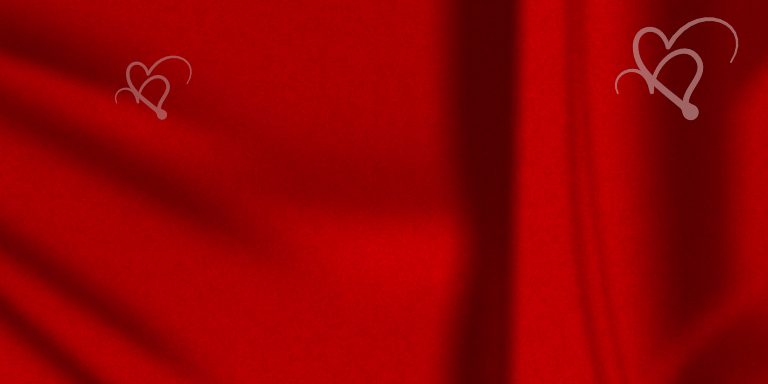
Reproduce this background procedurally as a Shadertoy shader.

```glsl
// Draped red satin with soft folds and two pale ribbon-heart ornaments.

const vec3 RED_TINT = vec3(1.0, 0.0, 0.006);
const vec3 ORNAMENT = vec3(0.74, 0.56, 0.56);

float hash(vec2 p) {
    vec3 q = fract(vec3(p.xyx) * 0.1031);
    q += dot(q, q.yzx + 33.33);
    return fract((q.x + q.y) * q.z);
}

float valueNoise(vec2 p) {
    vec2 i = floor(p), f = fract(p);
    f = f * f * (3.0 - 2.0 * f);
    return mix(mix(hash(i), hash(i + vec2(1, 0)), f.x),
               mix(hash(i + vec2(0, 1)), hash(i + vec2(1, 1)), f.x), f.y);
}

// Bell profile with its own width on each side of the fold line.
float fold(float d, float widthBelow, float widthAbove) {
    float t = d / (d < 0.0 ? widthBelow : widthAbove);
    return exp(-t * t);
}

float fadeOut(float start, float end, float x) {
    return 1.0 - smoothstep(start, end, x);
}

// Diagonal folds sweeping over the left cloth.
float leftCloth(vec2 p) {
    float r = 0.665;
    r -= 0.27 * fold(p.y - 0.89 + 0.36 * p.x, 0.04, 0.12) * fadeOut(0.05, 0.8, p.x);
    r += 0.05 * fold(p.y - 0.81 + 0.40 * p.x, 0.06, 0.06) * fadeOut(0.3, 0.9, p.x);
    r -= 0.23 * fold(p.y - 0.727 + 0.53 * p.x, 0.07, 0.09) * fadeOut(0.4, 0.95, p.x);
    float sag = 0.47 + 0.3 * (p.x - 1.13) * (p.x - 1.13);
    r -= 0.13 * fold(p.y - sag, 0.07, 0.15) * smoothstep(0.3, 0.8, p.x);
    r -= 0.24 * fold(p.y - 0.375 + 0.68 * p.x, 0.05, 0.07) * fadeOut(0.3, 0.7, p.x);
    r -= 0.28 * fold(p.y - 0.2 + 0.85 * p.x, 0.06, 0.05);
    vec2 glow = (p - vec2(1.08, 0.35)) / vec2(0.34, 0.13);
    return r + 0.11 * exp(-dot(glow, glow)) + 0.04 * fadeOut(0.0, 0.4, p.y);
}

// Bright hanging strip, its thin creases, and the shaded hollow beside it.
float rightCloth(vec2 p) {
    float drop = 1.0 - p.y;
    float r = 0.74;
    r -= 0.13 * fold(p.x - 1.485 - 0.08 * drop * drop * drop, 0.02, 0.025);
    r -= 0.09 * fold(p.x - 1.515 - 0.11 * drop * drop, 0.015, 0.02);
    float hollow = 1.69 + 0.05 * drop * drop;
    r = mix(r, 0.36, smoothstep(hollow - 0.13, hollow + 0.08, p.x));
    r += 0.07 * smoothstep(1.8, 1.92, p.x);
    float edge = 1.91 + 0.18 * smoothstep(0.68, 1.0, p.y);
    r = mix(r, 0.68, smoothstep(edge - 0.05, edge + 0.07, p.x));
    vec2 shade = (p - vec2(1.95, 0.08)) / vec2(0.14, 0.16);
    r = mix(r, 0.4, 0.85 * exp(-dot(shade, shade)));
    float ridge = fold(p.y - 0.03 - 0.95 * (p.x - 1.72), 0.05, 0.06);
    return r + 0.13 * ridge * smoothstep(1.66, 1.76, p.x) * fadeOut(0.15, 0.32, p.y);
}

float satin(vec2 p) {
    float leftEdge = 1.145 + 0.05 * fold(p.y - 0.36, 0.2, 0.2);
    float rightEdge = 1.34 + 0.025 * p.y;
    float r = mix(leftCloth(p), 0.32, smoothstep(leftEdge - 0.05, leftEdge + 0.08, p.x));
    r += 0.06 * fold(p.x - 1.29, 0.04, 0.04) * fadeOut(0.1, 0.6, p.y);
    return mix(r, rightCloth(p), smoothstep(rightEdge - 0.04, rightEdge + 0.025, p.x));
}

vec2 cubic(vec2 a, vec2 b, vec2 c, vec2 d, float t) {
    float s = 1.0 - t;
    return s * s * s * a + 3.0 * s * t * (s * b + t * c) + t * t * t * d;
}

// Signed distance to a cubic stroke whose half width runs from w0 to w1.
float stroke(vec2 p, vec2 a, vec2 b, vec2 c, vec2 d, float w0, float w1) {
    const int STEPS = 14;
    float best = 10.0;
    vec2 start = a;
    for (int i = 1; i <= STEPS; i++) {
        float t = float(i) / float(STEPS);
        vec2 end = cubic(a, b, c, d, t), span = end - start;
        float h = clamp(dot(p - start, span) / dot(span, span), 0.0, 1.0);
        best = min(best, length(p - start - h * span) - mix(w0, w1, t));
        start = end;
    }
    return best;
}

// Two interlaced hearts that share a rounded tip.
float heartOrnament(vec2 p) {
    float d = stroke(p, vec2(0.92, 0.1), vec2(1.35, 0.75), vec2(0.35, 1.2), vec2(-0.13, 0.35), 0.012, 0.04);
    d = min(d, stroke(p, vec2(-0.13, 0.35), vec2(-0.25, 0.8), vec2(-0.72, 0.7), vec2(-0.67, 0.3), 0.035, 0.045));
    d = min(d, stroke(p, vec2(-0.67, 0.3), vec2(-0.63, -0.1), vec2(-0.2, -0.35), vec2(0.2, -0.7), 0.045, 0.06));
    d = min(d, stroke(p, vec2(-0.97, -0.42), vec2(-1.15, -0.05), vec2(-0.5, 0.2), vec2(-0.4, -0.4), 0.012, 0.035));
    d = min(d, stroke(p, vec2(-0.4, -0.4), vec2(-0.4, 0.1), vec2(0.1, 0.45), vec2(0.33, 0.2), 0.03, 0.045));
    d = min(d, stroke(p, vec2(0.33, 0.2), vec2(0.6, -0.1), vec2(0.1, -0.35), vec2(0.17, -0.65), 0.045, 0.05));
    return min(d, stroke(p, vec2(0.16, -0.64), vec2(0.2, -0.68), vec2(0.22, -0.72), vec2(0.25, -0.74), 0.08, 0.13));
}

vec3 addOrnament(vec3 color, vec2 p, vec2 center, float size, float opacity) {
    float d = heartOrnament((p - center) / size) * size;
    float pixel = 1.0 / iResolution.y;
    return mix(color, ORNAMENT, opacity * (1.0 - smoothstep(-0.5 * pixel, 0.7 * pixel, d)));
}

void mainImage(out vec4 fragColor, in vec2 fragCoord) {
    // Height spans 0 to 1; the two-to-one layout always fills the width.
    vec2 p = fragCoord / iResolution.xy * vec2(2.0, 1.0);
    float red = satin(p);
    red *= 1.0 + 0.09 * (valueNoise(p * 210.0) - 0.5) + 0.03 * (valueNoise(p * 45.0) - 0.5);
    vec3 color = red * RED_TINT;
    color = addOrnament(color, p, vec2(1.76, 0.823), 0.156, 0.7);
    color = addOrnament(color, p, vec2(0.398, 0.773), 0.097, 0.55);
    fragColor = vec4(clamp(color, 0.0, 1.0), 1.0);
}
```
